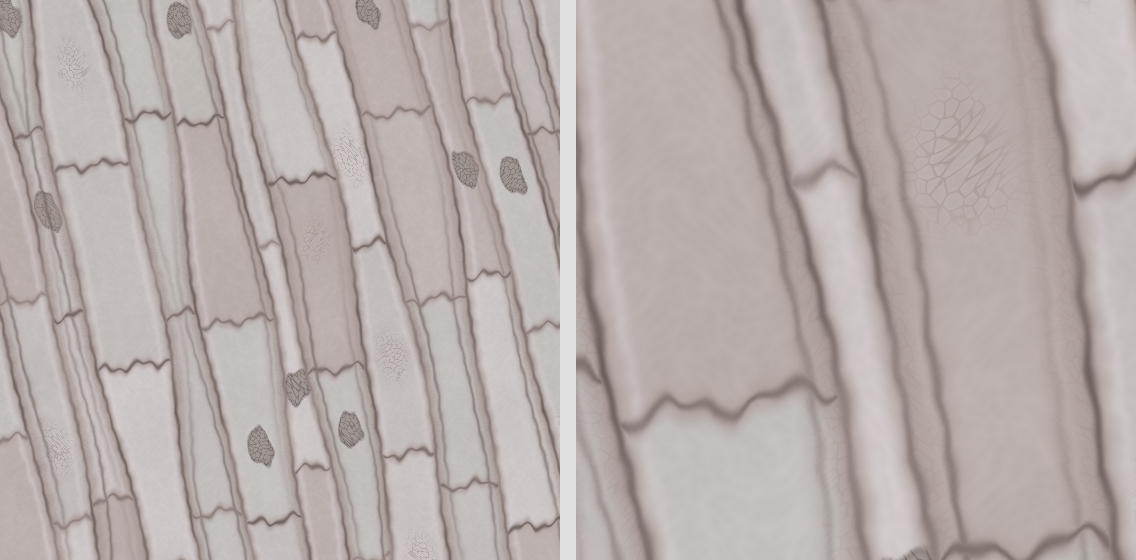
Left, the full canvas; right, a detail of the centre.
A WebGL 1 fragment shader for this texture:

```glsl
precision highp float;
// Plant tissue under a microscope: long slanted cells with thin brown walls,
// ragged cross walls and speckled nuclei. Jittered, wavy wall lines split the
// canvas into columns, rows split each column; cellular noise roughens it all.
uniform vec2 u_resolution;

float hash(vec2 p) {
  return fract(sin(dot(p, vec2(127.1, 311.7))) * 43758.5);
}

// Cellular noise: distances to the nearest and second nearest point.
vec2 cellular(vec2 p) {
  vec2 cell = floor(p), nearest = vec2(8.0);
  for (int j = -1; j <= 1; j++) {
    for (int i = -1; i <= 1; i++) {
      vec2 g = cell + vec2(float(i), float(j));
      float d = length(g + vec2(hash(g), hash(g + 57.3)) - p);
      nearest = d < nearest.x ? vec2(d, nearest.x) : vec2(nearest.x, min(nearest.y, d));
    }
  }
  return nearest;
}

// Soft line profile around distance zero.
float line(float d, float width) {
  return exp(-d * d / (width * width));
}

// Position of one long wall, in column units, at height y.
float wallAt(float id, float y) {
  float h = hash(vec2(id, 1.0));
  return id + 0.55 * (h - 0.5) + 0.13 * sin(y * 5.0 + h * 40.0)
       + 0.05 * sin(y * 13.0 + h * 70.0);
}

void main() {
  vec2 uv = gl_FragCoord.xy / u_resolution;
  const float columns = 11.0;
  vec3 pale = vec3(0.765, 0.738, 0.738);
  vec3 greenish = vec3(0.765, 0.755, 0.74);
  vec3 light = vec3(0.825, 0.79, 0.80);
  vec3 pink = vec3(0.725, 0.672, 0.66);
  vec3 tan_ = vec3(0.63, 0.565, 0.545);
  vec3 dark = vec3(0.36, 0.315, 0.30);

  // Roughened, slanted coordinates along the fibres
  vec2 rough = cellular(uv * vec2(48.0, 34.0));
  vec2 grit = cellular(uv * 115.0 + 1.5 * sin(uv.yx * 60.0));
  vec2 p = uv + 0.004 * (rough.x - 0.5);
  float y = p.y;
  float c = columns * (p.x + 0.215 * y + 0.010 * sin(y * 4.0 + p.x * 3.0));

  // Long walls: dark core, tan halo, fainter companion and a bright rim
  float left = -99.0, right = 99.0, column = 0.0;
  float core = 0.0, halo = 0.0, rim = 0.0;
  for (int k = -1; k <= 2; k++) {
    float id = floor(c) + float(k);
    float h = hash(vec2(id, 4.0));
    float side = h > 0.5 ? 1.0 : -1.0;
    float at = wallAt(id, y);
    float d = (c - at) / columns;
    if (at <= c) {
      if (at > left) { left = at; column = id; }
    } else {
      right = min(right, at);
    }
    float fade = 0.66 + 0.22 * sin(y * 8.0 + h * 90.0) + 0.12 * sin(y * 37.0 + h * 50.0);
    float gap = side * (0.014 + 0.010 * fract(h * 7.0) + 0.004 * sin(y * 9.0 + h * 30.0));
    float twin = 0.30 + 0.28 * sin(y * 6.0 + h * 60.0);
    core = max(core, fade * line(d, 0.0032));
    core = max(core, twin * line(d - gap, 0.0028));
    halo = max(halo, 0.75 * line(d - 0.3 * gap, 0.010));
    halo = max(halo, 0.50 * line(d - gap, 0.007));
    rim = max(rim, line(d + 0.7 * gap, 0.005));
  }
  float edge = min(c - left, right - c) / columns;

  // Rows in this column, parted by ragged cross walls
  float h = hash(vec2(column, 9.0));
  float rowLength = 0.32 + 0.16 * h;
  float ragged = 0.006 * sin(p.x * 95.0 + h * 40.0) + 0.003 * sin(p.x * 230.0 + h * 80.0);
  float row = (y - 0.15 * p.x + ragged) / rowLength + 7.0 * h;
  float f = fract(row);
  float cross = min(f, 1.0 - f) * rowLength;
  vec2 joint = vec2(column, floor(row + 0.5));
  float strength = 0.35 + 0.6 * hash(joint + 3.0);
  float inside = smoothstep(0.0, 0.004, edge);
  float thickness = 0.0035 + 0.0014 * sin(p.x * 140.0 + h * 20.0);
  core = max(core, inside * strength * line(cross, thickness));
  halo = max(halo, inside * 0.5 * line(cross, 0.008));

  // Cell filling, fading to pink towards its borders
  vec2 cell = vec2(column, floor(row));
  float kind = hash(cell + 21.0);
  vec3 filling = mix(pale, greenish, hash(cell + 33.0));
  filling = mix(filling, pink, 0.8 * smoothstep(0.60, 0.75, kind));
  filling = mix(filling, light, 0.6 * smoothstep(0.30, 0.10, kind));
  vec3 color = mix(pink, filling, smoothstep(0.0, 0.016, min(edge, cross)));
  color = mix(color, light, 0.55 * rim);
  color += 0.010 * sin(uv.x * 17.0 + 3.0 * sin(uv.y * 9.0)) * sin(uv.y * 13.0 + uv.x * 5.0);
  color += 0.022 * (grit.x - 0.45) + 0.016 * (rough.x - 0.45);

  // Nuclei and granular patches
  vec2 body = vec2((c - 0.5 * (left + right)) / columns,
                   (f - 0.3 - 0.4 * hash(cell + 45.0)) * rowLength);
  float content = hash(cell + 61.0);
  float threads = smoothstep(0.22, 0.02, grit.y - grit.x);
  float radius = length(body / vec2(0.022, 0.034)) + 0.15 * (rough.x - 0.5);
  float nucleus = step(0.70, content) * inside * smoothstep(1.08, 0.88, radius);
  float patch_ = step(content, 0.25) * inside * smoothstep(1.0, 0.2, length(body / vec2(0.045, 0.07)));
  color = mix(color, vec3(0.59, 0.55, 0.535), 0.8 * nucleus);
  color = mix(color, dark, nucleus * (0.45 * threads + 0.25 * line(radius - 0.92, 0.12)));
  color = mix(color, tan_, 0.6 * patch_ * threads);

  // Walls on top
  color = mix(color, tan_, halo * (0.55 + 0.25 * threads));
  color = mix(color, dark, core * (0.72 + 0.16 * rough.x));
  gl_FragColor = vec4(color, 1.0);
}
```
